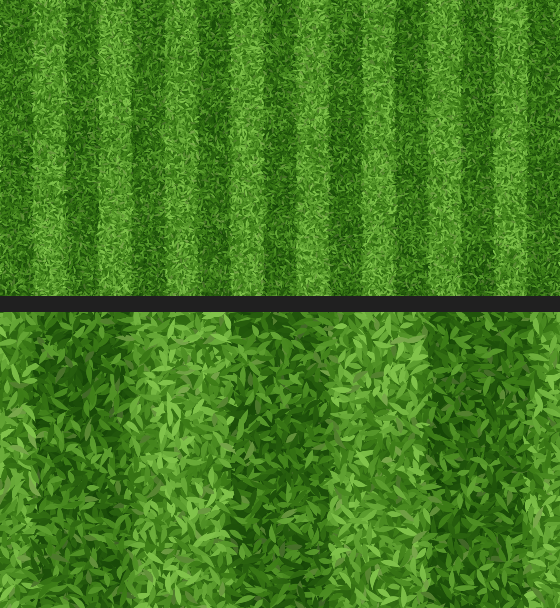
Top: the whole. Bottom: its middle third, enlarged.
This texture is drawn by a WebGL 1 fragment shader. Its source:

```glsl
precision highp float;
// Mown lawn: 17 vertical bands, dark and light in turn, dark at both edges.
// Five layers of jittered, curved, tapering blades are stacked over dark soil;
// each blade takes the band tone at its centre, so band edges stay ragged.
uniform vec2 u_resolution;

// Sine-free hashes
float hash1(vec2 p) {
  vec3 q = fract(p.xyx * 0.1031);
  q += dot(q, q.yzx + 33.33);
  return fract((q.x + q.y) * q.z);
}

vec3 hash3(vec2 p) {
  vec3 q = fract(p.xyx * vec3(0.1031, 0.1030, 0.0973));
  q += dot(q, q.yxz + 33.33);
  return fract((q.xxy + q.yzz) * q.zyx);
}

float valueNoise(vec2 p) {
  vec2 i = floor(p), f = fract(p);
  f = f * f * (3.0 - 2.0 * f);
  return mix(mix(hash1(i), hash1(i + vec2(1.0, 0.0)), f.x),
             mix(hash1(i + vec2(0.0, 1.0)), hash1(i + 1.0), f.x), f.y);
}

// Tone shift of the mowing band at x in 0..1
float bandTone(float x) {
  return mod(floor(x * 17.0), 2.0) < 0.5 ? -0.13 : 0.14;
}

// Shadow green to sunlit green
vec3 grassColor(float tone) {
  vec3 low = mix(vec3(0.07, 0.25, 0.02), vec3(0.24, 0.49, 0.09), clamp(tone * 2.0, 0.0, 1.0));
  return mix(low, vec3(0.50, 0.76, 0.29), clamp(tone * 2.0 - 1.0, 0.0, 1.0));
}

// Coverage of a blade lying along angle, q measured from its centre
float blade(vec2 q, float angle, float bend, float halfLength, float pixel) {
  float c = cos(angle), s = sin(angle);
  q = vec2(c * q.x + s * q.y, c * q.y - s * q.x);
  q.y += bend * q.x * q.x;
  float along = q.x / halfLength;
  float halfWidth = 0.19 * (1.0 - along * along) * (1.0 - 0.35 * along);
  float d = max(abs(q.y) - halfWidth, abs(q.x) - halfLength);
  return 1.0 - smoothstep(-0.5 * pixel, 0.5 * pixel, d);
}

void main() {
  const float density = 60.0; // blade cells per canvas height
  float pixel = density / u_resolution.y;
  float fieldWidth = density * u_resolution.x / u_resolution.y;
  vec2 p = gl_FragCoord.xy * pixel;

  // Soil shadow and soft wear patches
  float patchTone = 0.10 * (valueNoise(p * 0.16) - 0.5)
                  + 0.10 * (valueNoise(p * 0.5 + 40.0) - 0.5);
  vec3 color = grassColor(0.22 + 0.8 * bandTone(p.x / fieldWidth) + patchTone);

  // Blades, deepest layer first
  for (int layer = 0; layer < 5; layer++) {
    float depth = float(layer);
    vec2 shift = depth * vec2(17.37, 29.61);
    vec2 home = floor(p + shift);
    for (int j = -1; j <= 1; j++) {
      for (int i = -1; i <= 1; i++) {
        vec2 cell = home + vec2(float(i), float(j));
        vec3 shape = hash3(cell + depth * 57.0);
        vec3 look = hash3(cell + depth * 31.0 + 211.0);
        vec2 center = cell + 0.5 + 0.7 * (shape.xy - 0.5) - shift;
        float cover = blade(p - center, 6.2832 * shape.z, 0.7 * (look.x - 0.5),
                            mix(0.45, 0.85, look.y), pixel);
        float tone = mix(0.14, 0.76, look.z) + 0.04 * depth
                   + bandTone(center.x / fieldWidth) + patchTone;
        vec3 tint = grassColor(tone);
        // A few dry, pale blades
        float dry = 0.45 * step(0.94, hash1(cell + depth * 13.0 + 97.0));
        tint = mix(tint, vec3(0.44, 0.53, 0.30), dry);
        color = mix(color, tint, cover);
      }
    }
  }
  gl_FragColor = vec4(color, 1.0);
}
```
